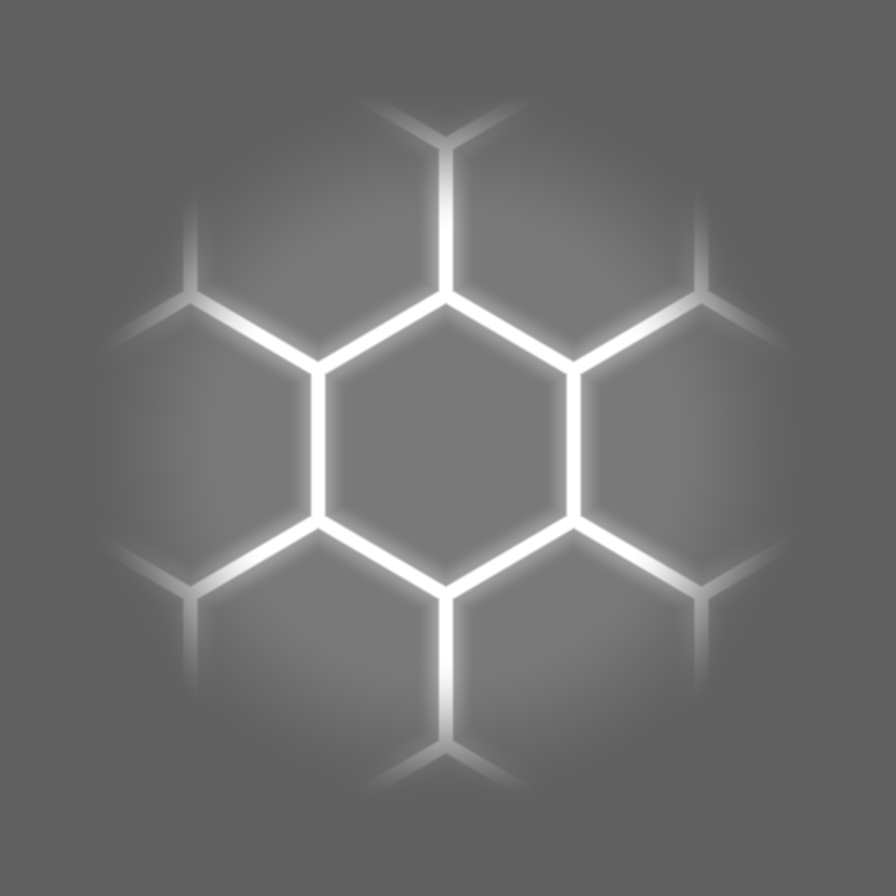
Write a three.js fragment shader that draws this background.

```glsl
// Glowing white honeycomb on grey, revealed by a soft round spotlight.
// A repeated hexagon distance gives the crisp lines and their halo;
// a radial mask fades the lines, halo and lit floor into the dark grey.
varying vec2 vUv;

const vec2 CENTER = vec2(0.4977, 0.5033);
const float APOTHEM = 0.1426;         // half the width of one cell
const float VERTICAL_STRETCH = 1.016;
const float LINE_HALF_WIDTH = 0.0079;
const float LINE_SOFTNESS = 0.0023;
const float HALO_INNER = 0.004;
const float HALO_OUTER = 0.033;
const float LIGHT_INNER = 0.235;
const float LIGHT_OUTER = 0.41;

const vec3 DARK_GREY = vec3(0.378);
const vec3 LIT_GREY = vec3(0.476);
const vec3 HALO_GREY = vec3(0.63);
const vec3 LINE_WHITE = vec3(1.0);

// Offset from the nearest point of a rectangular lattice
vec2 repeatCell(vec2 p, vec2 period) {
  return mod(p + 0.5 * period, period) - 0.5 * period;
}

// Distance to the nearest edge of a pointy-top hexagon tiling
float honeycombEdge(vec2 p, float apothem) {
  vec2 period = 2.0 * apothem * vec2(1.0, sqrt(3.0));
  vec2 a = repeatCell(p, period);
  vec2 b = repeatCell(p - 0.5 * period, period);
  vec2 q = abs(dot(a, a) < dot(b, b) ? a : b);
  return apothem - max(q.x, dot(q, vec2(0.5, 0.5 * sqrt(3.0))));
}

// One inside the inner distance, zero beyond the outer distance
float falloff(float inner, float outer, float d) {
  return 1.0 - smoothstep(inner, outer, d);
}

void main() {
  vec2 p = vUv - CENTER;
  float edge = honeycombEdge(p / vec2(1.0, VERTICAL_STRETCH), APOTHEM);

  // Coverage of each layer
  float light = falloff(LIGHT_INNER, LIGHT_OUTER, length(p));
  float halo = falloff(HALO_INNER, HALO_OUTER, edge);
  float line = falloff(LINE_HALF_WIDTH - LINE_SOFTNESS,
                       LINE_HALF_WIDTH + LINE_SOFTNESS, edge);

  // Lit floor, halo, lines, then the spotlight over the dark surround
  vec3 pattern = mix(LIT_GREY, HALO_GREY, halo);
  pattern = mix(pattern, LINE_WHITE, line);
  gl_FragColor = vec4(mix(DARK_GREY, pattern, light), 1.0);
}
```
